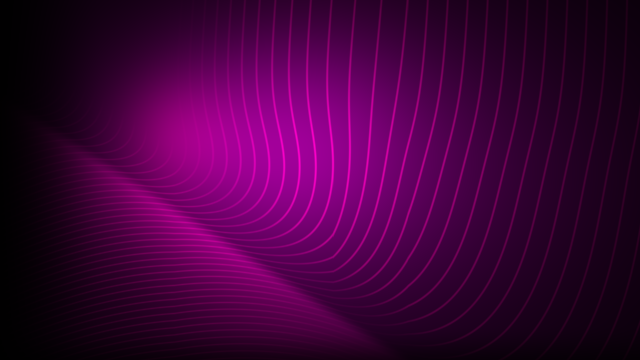
Write a Shadertoy shader that draws this background.

```glsl
// Magenta glow crossed by a family of fine bending lines.
// The lines are level curves of one smooth field that packs them tightly along
// a diagonal fold; soft Gaussian lights and a lit fold form the backdrop.

const vec3 NIGHT  = vec3(0.022, 0.0, 0.022);
const vec3 ORCHID = vec3(0.40, 0.0, 0.37);
const vec3 PINK   = vec3(0.22, 0.0, 0.13);
const vec3 VIOLET = vec3(0.23, 0.0, 0.235);
const vec3 ROSE   = vec3(0.31, 0.0, 0.22);
const vec3 NEON   = vec3(0.40, 0.0, 0.21);

// Elliptical light with soft falloff
float glow(vec2 p, vec2 center, vec2 radius) {
    vec2 q = (p - center) / radius;
    return exp(-0.5 * dot(q, q));
}

// Signed distance to the diagonal fold, positive on the upper right
float foldDistance(vec2 p) {
    return dot(p, vec2(0.545, 0.838)) - 0.623;
}

// Line count gained on crossing the fold
float foldRise(float s, float reach) {
    float decay = exp(-abs(s) / reach);
    return s > 0.0 ? 8.0 * decay : 8.0 - 56.0 * s + 2.8 * (1.0 - decay);
}

// Continuous line index: whole numbers lie on the lines
float lineIndex(vec2 p) {
    float reach = 0.0926 + 0.3 * max(p.x - 0.926, 0.0);
    float crowd = max(0.995 - p.x, 0.0);
    float columns = 17.7 * p.x - 18.66 * crowd * crowd;
    float lean = -4.15 * clamp(1.065 - p.x, -0.07, 0.58) * tanh((0.618 - p.y) / 0.139);
    float drift = 1.866 * (1.62 - p.x) * (1.0 - p.y);
    return columns + lean + drift + foldRise(foldDistance(p), reach) - 0.8;
}

// Antialiased coverage of the nearest line, with constant stroke width
float lineMask(vec2 p, float halfWidth, float pixel) {
    float e = 0.001;
    float index = lineIndex(p);
    vec2 slope = vec2(lineIndex(p + vec2(e, 0.0)), lineIndex(p + vec2(0.0, e))) - index;
    float dist = abs(index - round(index)) * e / max(length(slope), 1e-5);
    return 1.0 - smoothstep(halfWidth - pixel, halfWidth + pixel, dist);
}

// Lights and the glowing lower side of the fold
vec3 backdrop(vec2 p, float s) {
    vec3 col = NIGHT;
    col += ORCHID * glow(p, vec2(0.764, 0.595), vec2(0.278, 0.22));
    col += PINK * glow(p, vec2(0.498, 0.625), vec2(0.115));
    col += VIOLET * glow(p, vec2(0.995, 0.514), vec2(0.486, 0.347));
    float ridge = smoothstep(-0.01, 0.03, -s) * exp(min(s, 0.0) / 0.16);
    return col + ROSE * ridge * exp(-0.5 * pow((p.x - 0.6) / 0.33, 2.0));
}

// Line brightness: strong on the open sheet, faint inside the fold
float lineStrength(vec2 p, float s) {
    float sheet = 0.13 + 0.87 * glow(p, vec2(0.97, 0.54), vec2(0.40, 0.32));
    sheet *= smoothstep(0.45, 0.85, p.x);
    float fold = 0.5 * glow(p, vec2(0.53, 0.34), vec2(0.27, 0.25));
    return mix(fold, sheet, smoothstep(0.0, 0.16, s));
}

void mainImage(out vec4 fragColor, in vec2 fragCoord) {
    float pixel = 1.0 / iResolution.y;
    vec2 p = fragCoord * pixel;
    float s = foldDistance(p);

    vec3 col = backdrop(p, s);
    float halfWidth = mix(0.0018, 0.0026, smoothstep(0.0, 0.15, s));
    col += NEON * lineStrength(p, s) * lineMask(p, halfWidth, pixel);

    // Darkened left and lower borders
    col *= smoothstep(-0.05, 0.3, p.x) * smoothstep(-0.08, 0.1, p.y);
    fragColor = vec4(col, 1.0);
}
```
